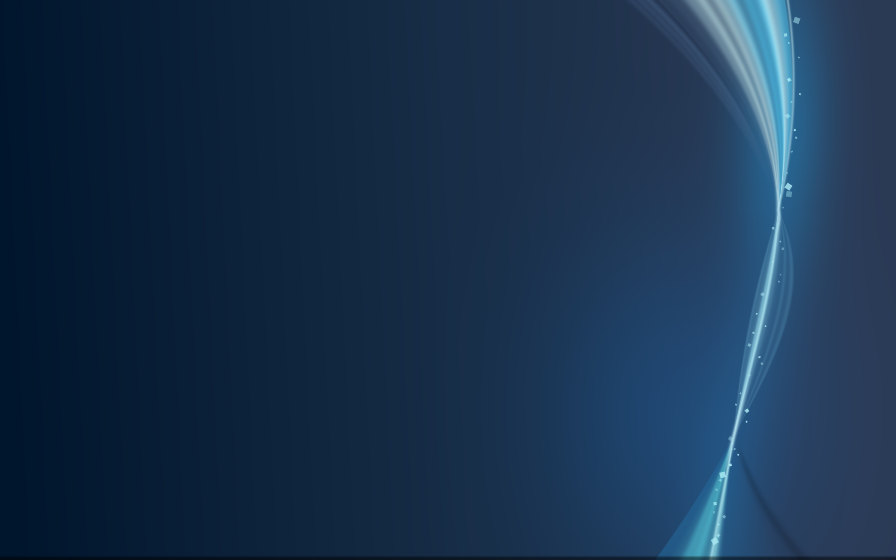
Write a WebGL 1 fragment shader that draws this background.

```glsl
precision highp float;
uniform vec2 u_resolution;

float hash(float n) {
  return fract(sin(n * 12.9898) * 43758.5);
}

float bell(float x, float center, float width) {
  float d = (x - center) / width;
  return exp(-d * d);
}

// Left and right borders of the twisting ribbon at height y
vec2 ribbonEdges(float y) {
  if (y > 0.625) {
    float s = (y - 0.625) / 0.375;
    return 1.39 + s * vec2(-0.06 - 0.155 * s, 0.085 - 0.073 * s);
  }
  if (y > 0.22) {
    float s = (y - 0.22) / 0.405;
    return 1.31 + 0.08 * s + s * (1.0 - s) * vec2(-0.05, 0.144 + 0.144 * s);
  }
  float s = (0.22 - y) / 0.22;
  return 1.31 + s * vec2(-0.12 - 0.02 * s, 0.055 + 0.025 * s);
}

// Tint and opacity across the ribbon, u running from left to right
vec4 ribbonPaint(float u, float y) {
  float streaks = 0.5 + 0.28 * sin(u * 24.0 + 1.0) + 0.22 * sin(u * 53.0 + 2.0);
  if (y > 0.625) {
    vec3 tint = mix(vec3(0.30, 0.42, 0.55), vec3(0.63, 0.76, 0.80), smoothstep(0.05, 0.38, u));
    tint = mix(tint, vec3(0.30, 0.70, 0.85), smoothstep(0.45, 0.72, u));
    tint = mix(tint, vec3(0.76, 0.94, 0.97), 0.9 * bell(u, 0.87, 0.06));
    return vec4(tint, (0.2 + 0.8 * smoothstep(0.0, 0.4, u)) * (0.55 + 0.45 * streaks));
  }
  if (y > 0.22) {
    float core = bell(u, 0.3, 0.17);
    float strands = bell(u, 0.72, 0.05) + bell(u, 0.93, 0.06);
    vec3 tint = mix(vec3(0.30, 0.52, 0.66), vec3(0.58, 0.85, 0.92), core);
    float alpha = 0.16 + 0.7 * core * (0.5 + 0.5 * streaks) + 0.3 * strands;
    return vec4(tint, min(alpha + 0.35 * bell(u, 0.03, 0.05), 1.0));
  }
  float fan = smoothstep(0.08, 0.3, u) * (1.0 - smoothstep(0.46, 0.56, u));
  vec3 tint = mix(vec3(0.14, 0.42, 0.62), vec3(0.30, 0.70, 0.78), fan);
  tint = mix(tint, vec3(0.65, 0.92, 0.95), 0.7 * bell(u, 0.47, 0.04));
  return vec4(tint, mix(0.5 * (1.1 - u), 0.5 + 0.45 * streaks, fan));
}

// Path that the sparkles follow
float sparklePath(float y) {
  vec2 e = ribbonEdges(y);
  float side = mix(0.45, 0.32, smoothstep(0.2, 0.25, y));
  return mix(e.x, e.y, mix(side, 1.02, smoothstep(0.58, 0.66, y)));
}

void main() {
  vec2 p = gl_FragCoord.xy / u_resolution * vec2(1.6, 1.0);

  // Night blue gradient, slightly slanted
  float across = p.x / 1.6 + 0.03 * (p.y - 0.5);
  vec3 color = mix(vec3(0.0, 0.085, 0.175), vec3(0.09, 0.175, 0.275), clamp(across * 2.0, 0.0, 1.0));
  color = mix(color, vec3(0.165, 0.225, 0.33), smoothstep(0.45, 0.95, across));

  // Soft glows
  color += vec3(-0.01, 0.075, 0.14) * bell(p.x, 1.22, 0.24) * bell(p.y, 0.26, 0.33);
  color += vec3(-0.01, 0.13, 0.18) * bell(p.x, 1.39, 0.085) * bell(p.y, 0.78, 0.24);
  color += vec3(0.0, 0.05, 0.07) * bell(p.x, sparklePath(p.y), 0.07);

  // Faint outer strands above, dark strand below
  vec2 e = ribbonEdges(p.y);
  float up = max(p.y - 0.625, 0.0) / 0.375;
  float down = max(0.22 - p.y, 0.0) / 0.22;
  for (int i = 1; i <= 3; i++) {
    float x = e.x - 0.016 * float(i) * up;
    float strand = bell(p.x, x, 0.002 + 0.006 * up) * smoothstep(0.05, 0.5, up);
    color = mix(color, vec3(0.30, 0.42, 0.57), 0.42 * strand / sqrt(float(i)));
  }
  color *= 1.0 - 0.16 * smoothstep(0.0, 0.3, down)
    * bell(p.x, 1.315 + down * (0.05 + 0.07 * down), 0.003 + 0.01 * down);

  // Ribbon body
  float width = e.y - e.x;
  float u = clamp((p.x - e.x) / max(width, 0.003), 0.0, 1.0);
  float inside = smoothstep(-0.002, 0.002, p.x - e.x) * smoothstep(-0.002, 0.002, e.y - p.x);
  vec4 paint = ribbonPaint(u, p.y);
  color = mix(color, paint.rgb, paint.a * inside);

  // Bright threads where the ribbon is pinched
  float pinch = bell(p.x, mix(e.x, e.y, 0.4), 0.004) * bell(width, 0.0, 0.035);
  color = mix(color, vec3(0.66, 0.84, 0.91), 0.75 * pinch);
  float thread = bell(p.x, sparklePath(p.y), 0.0025);
  color = mix(color, vec3(0.75, 0.93, 0.97), 0.5 * thread);

  // Scattered square sparkles
  for (int i = 0; i < 46; i++) {
    float n = float(i) + 1.0;
    float y = mix(0.03, 0.99, pow(fract(n * 0.618), 1.25));
    float drift = (hash(n + 9.0) - 0.4) * 0.032;
    float size = 0.0013 + 0.0045 * pow(hash(n + 31.0), 3.0);
    float turn = 1.57 * hash(n + 57.0);
    vec2 d = p - vec2(sparklePath(y) + drift, y);
    d = abs(vec2(cos(turn) * d.x - sin(turn) * d.y, sin(turn) * d.x + cos(turn) * d.y));
    float square = 1.0 - smoothstep(size - 0.001, size + 0.001, max(d.x, d.y));
    color = mix(color, vec3(0.68, 0.93, 0.97), square * (0.35 + 0.6 * hash(n + 73.0)));
  }

  // Dark line along the bottom
  color *= mix(0.5, 1.0, smoothstep(0.003, 0.009, p.y));
  gl_FragColor = vec4(color, 1.0);
}
```
